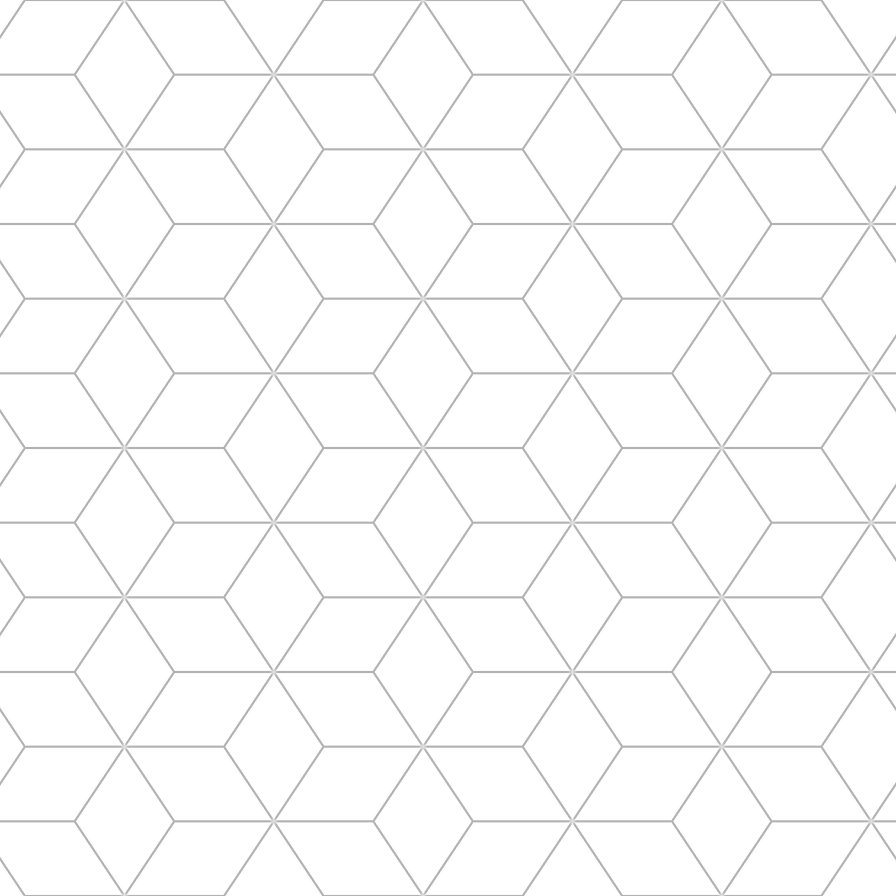
Write a WebGL 2 fragment shader that draws this pattern.

```glsl
#version 300 es
precision highp float;

uniform vec2 u_resolution;
out vec4 fragColor;

const vec2 REPEATS = vec2(3.0, 6.0);            // whole cells across and down
const vec2 STAR_OFFSET = vec2(5.0 / 12.0, 0.0); // first star, in cells
const vec2 FLAT_ARM = vec2(1.0 / 3.0, 0.0);     // arm tips, in cells
const vec2 STEEP_ARM = vec2(1.0 / 6.0, 0.5);
const float LINE_WIDTH = 0.0024;
const float HUB_RADIUS = 0.0055;                // pale spot where six arms meet
const float HUB_FADE = 0.6;
const vec3 PAPER = vec3(1.0);
const vec3 LINE_GREY = vec3(0.70);

// Distance from p to the segment from the origin to tip
float armDistance(vec2 p, vec2 tip) {
    float t = clamp(dot(p, tip) / dot(tip, tip), 0.0, 1.0);
    return length(p - tip * t);
}

// Distances to the six arms (x) and the hub (y) of the nearest star
vec2 starDistance(vec2 cellPos) {
    vec2 p = abs(fract(cellPos + 0.5) - 0.5) / REPEATS;
    float arms = min(armDistance(p, FLAT_ARM / REPEATS),
                     armDistance(p, STEEP_ARM / REPEATS));
    return vec2(arms, length(p));
}

void main() {
    vec2 uv = gl_FragCoord.xy / u_resolution;
    float pixel = 1.0 / min(u_resolution.x, u_resolution.y);

    // Two staggered star grids form the rhombus net
    vec2 cellPos = uv * REPEATS - STAR_OFFSET;
    vec2 dist = min(starDistance(cellPos), starDistance(cellPos + 0.5));

    // Smoothed line, lightened towards each hub
    float ink = clamp((0.5 * LINE_WIDTH - dist.x) / pixel + 0.5, 0.0, 1.0);
    ink *= 1.0 - HUB_FADE * (1.0 - smoothstep(0.0, HUB_RADIUS, dist.y));

    fragColor = vec4(mix(PAPER, LINE_GREY, ink), 1.0);
}
```
